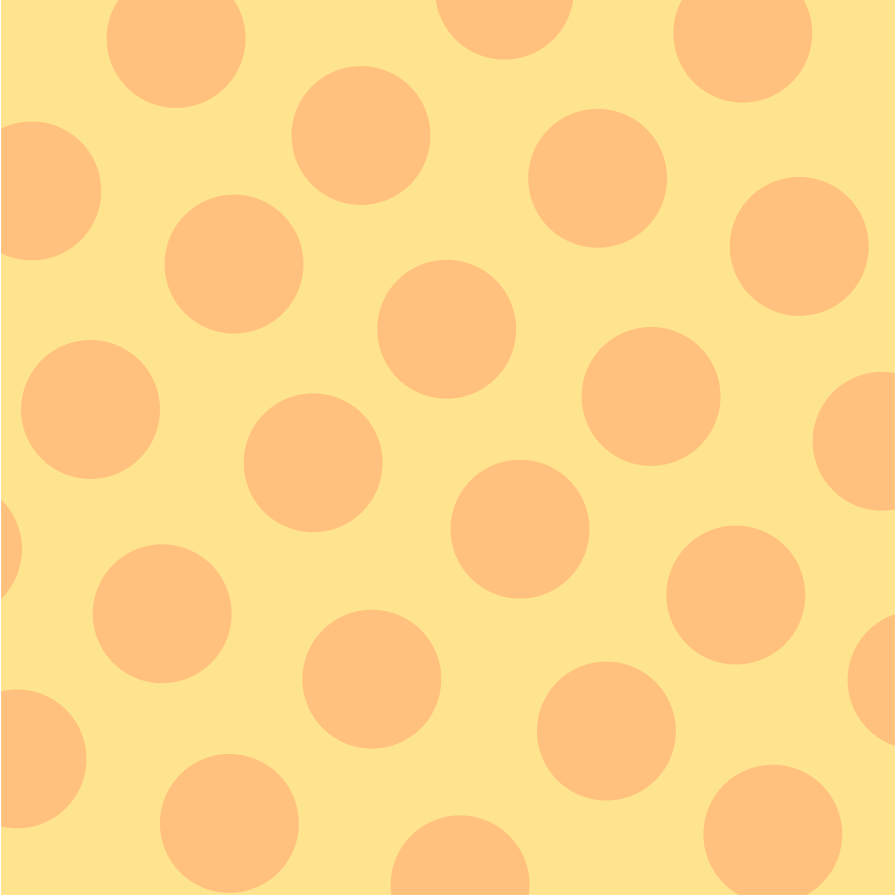
Write a Shadertoy shader that draws this pattern.

```glsl
// Peach polka dots in slightly uneven diagonal rows on pale yellow, with a hairline pale margin.
#define GROUND_COLOR vec3(1.0, 0.894, 0.56)
#define DOT_COLOR vec3(1.0, 0.755, 0.49)
#define MARGIN_COLOR vec3(1.0)
#define MARGIN_WIDTH 0.0012
#define DOT_RADIUS 0.0775
#define PAIR_PINCH 0.04
#define ROW_COUNT 6

// Each diagonal row: its middle (xy) and the step between its dots (zw).
const vec4 ROWS[ROW_COUNT] = vec4[ROW_COUNT](
    vec4(0.116, 0.872, 0.175, 0.185),
    vec4(0.255, 0.699, 0.154, 0.156),
    vec4(0.424, 0.558, 0.162, 0.162),
    vec4(0.574, 0.403, 0.159, 0.161),
    vec4(0.749, 0.260, 0.157, 0.165),
    vec4(0.943, 0.155, 0.175, 0.187));

// Dots in each row.
const float DOTS[ROW_COUNT] = float[ROW_COUNT](2.0, 5.0, 6.0, 5.0, 4.0, 2.0);

// Signed distance to the nearest dot of one row, whose central pair sits closer together.
float rowDistance(vec2 p, vec2 middle, vec2 spacing, float count) {
    vec2 q = p - middle;
    float halfSpan = 0.5 * (count - 1.0);
    float along = dot(q, spacing) / dot(spacing, spacing);
    float index = clamp(floor(along + halfSpan + 0.5), 0.0, count - 1.0) - halfSpan;
    float fromPair = index - 0.5 + fract(halfSpan);
    float pinch = abs(fromPair) < 0.75 ? PAIR_PINCH * sign(fromPair) : 0.0;
    return length(q - (index - pinch) * spacing) - DOT_RADIUS;
}

void mainImage(out vec4 fragColor, in vec2 fragCoord) {
    vec2 p = fragCoord / iResolution.y;
    float pixel = 1.0 / iResolution.y;

    // Union of all rows
    float d = 1.0;
    for (int i = 0; i < ROW_COUNT; i++) {
        d = min(d, rowDistance(p, ROWS[i].xy, ROWS[i].zw, DOTS[i]));
    }

    // Flat fill with a smoothed edge
    float coverage = clamp(0.5 - d / pixel, 0.0, 1.0);
    vec3 color = mix(GROUND_COLOR, DOT_COLOR, coverage);

    // Hairline margin along the left, right and lower sides
    float side = min(min(p.x, iResolution.x / iResolution.y - p.x), p.y);
    float margin = clamp((MARGIN_WIDTH - side) / pixel + 0.5, 0.0, 1.0);
    fragColor = vec4(mix(color, MARGIN_COLOR, margin), 1.0);
}
```
